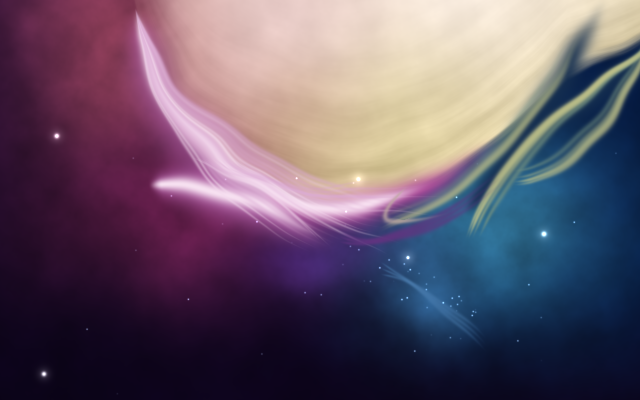
A Shadertoy shader for this background:

```glsl
// A luminous nebula: a cream cloud cupped by a white crescent, with violet and teal space below.

vec3 col;      // colour built up in layers
vec2 soft, s;  // strongly and lightly warped positions

float hash(vec2 p) {
    p = fract(p * vec2(123.34, 456.21));
    p += dot(p, p + 45.32);
    return fract(p.x * p.y);
}

float noise(vec2 p) {
    vec2 i = floor(p), f = fract(p);
    f = f * f * (3. - 2. * f);
    return mix(mix(hash(i), hash(i + vec2(1, 0)), f.x),
               mix(hash(i + vec2(0, 1)), hash(i + vec2(1, 1)), f.x), f.y);
}

float fbm(vec2 p) {
    float sum = 0., amp = .5;
    for (int i = 0; i < 5; i++) {
        sum += amp * noise(p);
        p = mat2(1.6, 1.2, -1.2, 1.6) * p + 7.3;
        amp *= .5;
    }
    return sum;
}

// Soft elliptical falloff
float glow(vec2 p, vec2 center, vec2 radius) {
    vec2 q = (p - center) / radius;
    return exp(-dot(q, q));
}

vec3 haze(vec3 base, vec3 tint, float alpha, vec2 center, vec2 radius) {
    return mix(base, tint, alpha * glow(soft, center, radius));
}

// Tapered quadratic curve; Gauss-Newton steps find the nearest point
void strand(vec3 tint, float alpha, vec2 a, vec2 b, vec2 c, float width) {
    float t = clamp(dot(s - a, c - a) / dot(c - a, c - a), 0., 1.);
    vec2 bend = a - 2. * b + c;
    for (int i = 0; i < 5; i++) {
        vec2 away = a + 2. * t * (b - a) + t * t * bend - s;
        vec2 tangent = 2. * (b - a + t * bend);
        t = clamp(t - dot(away, tangent) / dot(tangent, tangent), 0., 1.);
    }
    float d = length(a + 2. * t * (b - a) + t * t * bend - s);
    d /= width * (.3 + .7 * sin(3.14 * t));
    col = mix(col, tint, alpha * exp(-d * d) * smoothstep(0., .1, t) * smoothstep(1., .7, t));
}

void mainImage(out vec4 fragColor, in vec2 fragCoord) {
    vec2 p = fragCoord / iResolution.xy * vec2(1.6, 1);
    float cloud = fbm(p * 4.), fine = fbm(p * 13. + 20.);
    soft = p + .12 * (vec2(cloud, fbm(p * 4. + 31.)) - .48);
    s = p + .02 * (vec2(noise(p * 9.), noise(p * 9. + 40.)) - .5);

    // Deep space: rose and magenta to the left, teal to the right
    col = mix(vec3(.045, .015, .1), vec3(.15, .05, .18), smoothstep(.1, .9, soft.y));
    col = mix(col, vec3(.015, .09, .24), smoothstep(.75, 1.2, soft.x) * smoothstep(-.1, .35, soft.y));
    col = haze(col, vec3(.57, .25, .35), .95, vec2(.3, .88), vec2(.23, .34));
    col = haze(col, vec3(.45, .13, .33), .9, vec2(.43, .48), vec2(.31, .2));
    col = haze(col, vec3(.3, .14, .46), .85, vec2(.82, .38), vec2(.18, .1));
    col = haze(col, vec3(.2, .48, .63), .95, vec2(1.22, .45), vec2(.28, .22));
    col = haze(col, vec3(.22, .45, .66), .75, vec2(1.05, .25), vec2(.11, .12));
    col *= .66 + .36 * cloud + .38 * fine;

    // Cream cloud above a bowl-shaped edge
    float u = s.x - .85;
    float edge = u < 0. ? .46 + .35 * sqrt(u * u + .004) + .3 * exp(-14. * u - 7.)
                        : min(.482 + .95 * pow(u, 1.85), .58 + .41 * u);
    float height = s.y - edge;
    float streaks = fbm(vec2(s.x * 2.5, height * 22.)) - .48;
    vec3 cream = mix(vec3(.72, .47, .47), vec3(.84, .78, .58), smoothstep(.42, 1., soft.x + .15 - .25 * soft.y));
    cream = haze(cream, vec3(.99, .94, .9), .95, vec2(1.12, 1.08), vec2(.6, .29));
    cream = haze(cream, vec3(.92, .81, .8), .8, vec2(.7, .98), vec2(.25, .2));
    cream += .34 * streaks * exp(-max(height, 0.) * 5.) + .08 * (fine - .48);
    col = mix(col, cream, smoothstep(-.015, .03, height + .04 * streaks) * smoothstep(.28, .5, soft.x));

    // Dark rifts and pale ribbons rising to the right
    vec3 navy = vec3(.08, .18, .31);
    strand(navy, .9, vec2(1.16, .46), vec2(1.36, .7), vec2(1.52, 1.02), .036);
    strand(navy, .9, vec2(1.3, .66), vec2(1.5, .75), vec2(1.75, .98), .034);
    for (int i = 0; i < 5; i++) {
        float r = hash(vec2(i, 8)), j = .05 * r;
        vec3 ribbon = mix(vec3(.85, .82, .55), vec3(.4, .54, .5), r);
        strand(ribbon, .6, vec2(1.16 + j, .4), vec2(1.27 + j, .74 - j), vec2(1.8, .96 + j), .009);
        strand(ribbon, .45, vec2(1.28, .53 + j), vec2(1.55 - j, .57 + j), vec2(1.66, 1), .008);
        strand(ribbon, .35, vec2(.94, .41 + j), vec2(1.27 - j, .52), vec2(1.48 - j, .94), .01);
    }

    // Violet haze, then the crescent, its left spur and the bowl
    vec2 tip = vec2(.34, .985), spur = vec2(.37, .53);
    vec3 violet = vec3(.71, .38, .67), white = vec3(1, .94, .98);
    strand(violet, .6, tip, vec2(.37, .58), vec2(.9, .39), .07);
    strand(violet, .8, spur, vec2(.58, .57), vec2(.84, .36), .055);
    strand(vec3(.7, .27, .6), .9, vec2(.64, .54), vec2(.86, .36), vec2(1.28, .67), .038);
    strand(white, .9, tip, vec2(.385, .61), vec2(.88, .43), .023);
    strand(white, .9, spur, vec2(.57, .57), vec2(.8, .4), .023);
    strand(white, .9, vec2(.6, .59), vec2(.78, .39), vec2(1.1, .56), .022);
    for (int i = 0; i < 14; i++) {
        float k = float(i) / 13., r = hash(vec2(i, 3));
        vec3 tint = mix(white, violet, .6 * r);
        strand(tint, .5, tip, vec2(.37 + .06 * k, .6 + .03 * k), vec2(.78 + .3 * k, .36 + .1 * k), .003 + .005 * r);
        strand(tint, .35, vec2(.48 + .12 * k, .61), vec2(.7, .53 - .06 * k), vec2(.8 + .34 * k, .33 + .23 * r), .004);
    }

    // Violet tendrils, blue wisps and a pale loop under the bowl
    for (float j = 0.; j < .04; j += .016) {
        strand(vec3(.38, .2, .5), .6, vec2(.84, .43 - j), vec2(.98, .32 + j), vec2(1.27, .55 + j), .009);
        strand(vec3(.3, .5, .7), .4, vec2(.95, .34 - j), vec2(1.09, .26 + j), vec2(1.22, .11 + j), .006);
    }
    strand(vec3(.75, .66, .64), .7, vec2(1.02, .54), vec2(.85, .38), vec2(1.13, .47), .007);

    // Scattered stars, densest below the bowl, then a few bright ones
    for (int i = 0; i < 60; i++) {
        vec2 h = vec2(hash(vec2(i, 11)), hash(vec2(i, 27)));
        vec2 star = i < 32 ? vec2(.86 + .34 * h.x, .32 - .26 * h.x + .16 * h.y) : h * vec2(1.6, .62);
        col += vec3(.5, .6, .7) * hash(vec2(i, 5)) * glow(p, star, vec2(.0022));
    }
    vec2 bright[5] = vec2[5](vec2(.142, .66), vec2(.11, .065), vec2(1.36, .415), vec2(.896, .552), vec2(1.02, .356));
    for (int i = 0; i < 5; i++)
        col += glow(p, bright[i], vec2(i < 3 ? .0055 : .0035)) + .15 * glow(p, bright[i], vec2(.016));
    fragColor = vec4(clamp(col, 0., 1.), 1);
}
```
